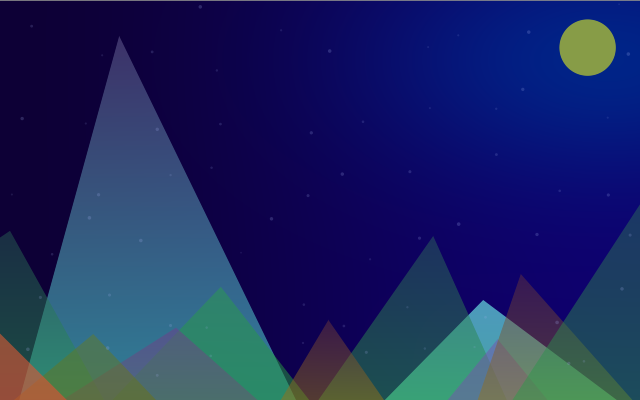
Reproduce this background procedurally as a Shadertoy shader.

```glsl
const vec2 CANVAS = vec2(1.6, 1.0);

float hash(vec2 cell) {
    vec3 h = fract(cell.xyx * vec3(0.1031, 0.1030, 0.0973));
    h += dot(h, h.yzx + 33.33);
    return fract((h.x + h.y) * h.z);
}

float coverage(float dist, float pixel) {
    return 1.0 - smoothstep(-0.6 * pixel, 0.6 * pixel, dist);
}

vec3 skyColor(vec2 p) {
    vec3 dusk = vec3(0.05, 0.0, 0.21);
    vec3 indigo = vec3(0.055, 0.0, 0.43);
    vec3 moonlight = vec3(0.0, 0.14, 0.53);
    vec3 sky = mix(dusk, indigo, smoothstep(0.0, CANVAS.x, p.x));
    vec2 q = (p - vec2(1.52, 0.85)) / vec2(0.55, 0.29);
    return mix(sky, moonlight, exp(-dot(q, q)));
}

// One faint, jittered dot per grid cell
float starField(vec2 p, float cellSize, float pixel) {
    vec2 cell = floor(p / cellSize);
    vec2 jitter = vec2(hash(cell + 3.7), hash(cell + 19.3));
    vec2 center = (cell + 0.1 + 0.8 * jitter) * cellSize;
    float size = hash(cell + 41.9);
    float radius = mix(0.002, 0.0045, size);
    return coverage(length(p - center) - radius, pixel) * mix(0.1, 0.22, size);
}

// Translucent triangle standing on the lower edge; base holds its left and right ends
vec3 addPeak(vec3 under, vec2 p, vec2 apex, vec2 base, vec3 top, vec3 foot, float alpha, float pixel) {
    float descent = (apex.y - p.y) / apex.y;
    vec2 sides = mix(apex.xx, base, descent);
    vec2 run = (base - apex.x) / apex.y;
    vec2 outside = vec2(sides.x - p.x, p.x - sides.y) * inversesqrt(1.0 + run * run);
    float mask = coverage(max(outside.x, outside.y), pixel);
    vec3 tint = mix(top, foot, clamp(descent, 0.0, 1.0));
    return mix(under, tint, mask * alpha);
}

vec3 addLeftRange(vec3 color, vec2 p, float px) {
    vec3 pine = vec3(0.15, 0.36, 0.32);
    vec3 green = vec3(0.17, 0.60, 0.32);
    vec3 violet = vec3(0.42, 0.25, 0.55);
    vec3 slate = vec3(0.40, 0.34, 0.44);
    vec3 olive = vec3(0.38, 0.48, 0.16);
    vec3 ember = vec3(0.85, 0.38, 0.20);
    color = addPeak(color, p, vec2(0.298, 0.910), vec2(0.048, 0.740),
                    vec3(0.36, 0.32, 0.53), vec3(0.28, 0.83, 0.83), 0.6, px);
    color = addPeak(color, p, vec2(0.025, 0.423), vec2(-0.604, 0.260), pine, green, 0.5, px);
    color = addPeak(color, p, vec2(0.552, 0.283), vec2(0.281, 0.773), green, vec3(0.14, 0.58, 0.22), 0.53, px);
    color = addPeak(color, p, vec2(0.440, 0.181), vec2(0.156, 0.644), violet, slate, 0.55, px);
    color = addPeak(color, p, vec2(0.233, 0.165), vec2(0.035, 0.390), olive, vec3(0.42, 0.44, 0.08), 0.5, px);
    return addPeak(color, p, vec2(-0.042, 0.208), vec2(-0.300, 0.167), ember, vec3(0.90, 0.30, 0.20), 0.6, px);
}

vec3 addRightRange(vec3 color, vec2 p, float px) {
    vec3 pine = vec3(0.17, 0.38, 0.36);
    vec3 green = vec3(0.17, 0.62, 0.28);
    vec3 aqua = vec3(0.42, 0.88, 0.90);
    vec3 mint = vec3(0.38, 0.95, 0.78);
    vec3 violet = vec3(0.46, 0.32, 0.68);
    vec3 mauve = vec3(0.40, 0.20, 0.24);
    vec3 amber = vec3(0.60, 0.46, 0.08);
    color = addPeak(color, p, vec2(1.208, 0.250), vec2(0.962, 1.542), aqua, mint, 0.68, px);
    color = addPeak(color, p, vec2(1.083, 0.410), vec2(0.796, 1.267), pine, green, 0.5, px);
    color = addPeak(color, p, vec2(0.821, 0.200), vec2(0.702, 0.960), mauve, amber, 0.5, px);
    color = addPeak(color, p, vec2(1.244, 0.152), vec2(1.119, 1.369), violet, violet, 0.5, px);
    color = addPeak(color, p, vec2(1.302, 0.315), vec2(1.194, 1.581), mauve, amber, 0.46, px);
    return addPeak(color, p, vec2(1.667, 0.592), vec2(1.281, 2.100), pine, green, 0.48, px);
}

void mainImage(out vec4 fragColor, in vec2 fragCoord) {
    vec2 p = fragCoord / iResolution.xy * CANVAS;
    float pixel = 1.0 / iResolution.y;
    vec3 color = skyColor(p);

    // Mountains
    color = addLeftRange(color, p, pixel);
    color = addRightRange(color, p, pixel);

    // Stars and moon
    color = mix(color, vec3(0.65, 0.70, 0.95), starField(p, 0.16, pixel));
    float moon = coverage(length(p - vec2(1.469, 0.881)) - 0.0705, pixel);
    color = mix(color, vec3(0.53, 0.61, 0.28), moon);

    // Pale rim along the upper edge
    color = mix(color, vec3(0.55), coverage(0.998 - p.y, pixel));
    fragColor = vec4(color, 1.0);
}
```
